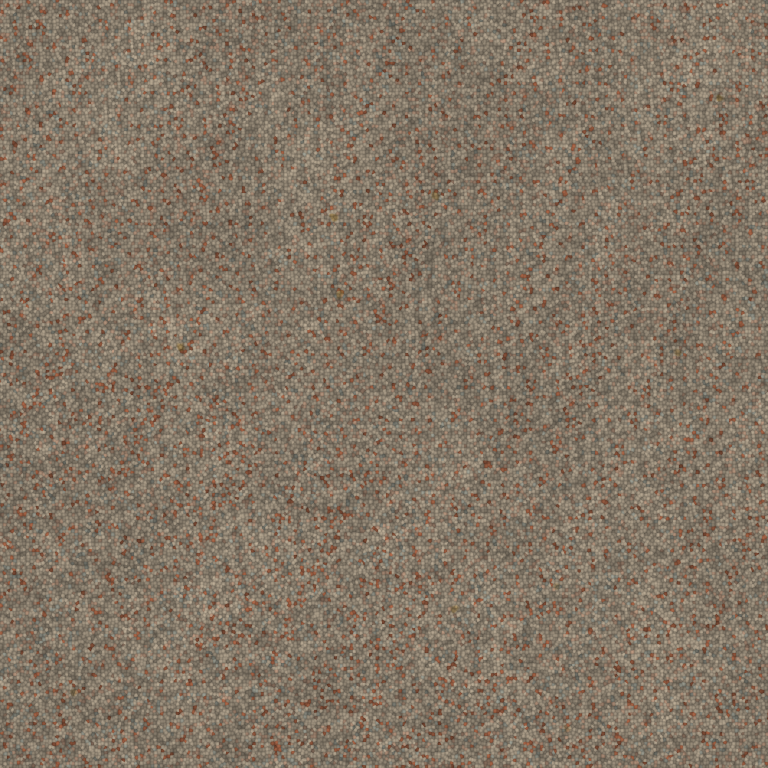
A Shadertoy shader for this texture:

```glsl
const float TUFTS = 235.0;          // yarn loops across the canvas
const float JITTER = 0.75;          // irregularity of the loop grid
const float TONE_SPREAD = 0.38;     // brightness range between loops
const float PATCH_SPREAD = 0.30;    // brightness range of worn patches
const float CROWN_LIGHT = 1.10;     // top of a loop
const float GAP_DARK = 0.83;        // shadow between loops
const float RUST_SHARE = 0.07;
const float ROSE_SHARE = 0.12;
const float SLATE_SHARE = 0.07;
const float SPOT_GRID = 6.0;        // cells that may hold an ochre spot
const float SPOT_SHARE = 0.22;
const float SPOT_RADIUS = 0.0065;
const int SAMPLES = 3;              // antialiasing samples per axis

const vec3 WOOL = vec3(0.529, 0.486, 0.422);
const vec3 RUST = vec3(0.505, 0.305, 0.215);
const vec3 ROSE = vec3(0.540, 0.445, 0.375);
const vec3 SLATE = vec3(0.465, 0.467, 0.430);
const vec3 OCHRE = vec3(0.450, 0.350, 0.170);

float hash(vec2 p) {
    return fract(sin(dot(p, vec2(127.1, 311.7))) * 43758.5453);
}

vec2 hash2(vec2 p) {
    return vec2(hash(p), hash(p + 57.3));
}

float valueNoise(vec2 p) {
    vec2 i = floor(p), f = fract(p);
    f = f * f * (3.0 - 2.0 * f);
    return mix(mix(hash(i), hash(i + vec2(1, 0)), f.x),
               mix(hash(i + vec2(0, 1)), hash(i + vec2(1, 1)), f.x), f.y);
}

// Worn patches: broad clouds plus small clumps leaning to the upper right
float patches(vec2 uv) {
    vec2 lean = vec2(uv.x - 0.4 * uv.y, uv.y * 0.75 + uv.x * 0.2);
    return 0.20 * valueNoise(uv * 7.0)
         + 0.25 * valueNoise(lean * 24.0 + 11.0)
         + 0.25 * valueNoise(lean * 55.0 + 23.0)
         + 0.30 * valueNoise(lean * 110.0 + 41.0) - 0.5;
}

// Nearest loop: xy = its cell, z = distance to its centre
vec3 nearestTuft(vec2 p) {
    vec2 base = floor(p);
    vec3 best = vec3(base, 9.0);
    for (int y = -1; y <= 1; y++)
    for (int x = -1; x <= 1; x++) {
        vec2 cell = base + vec2(x, y);
        vec2 centre = cell + 0.5 + JITTER * (hash2(cell) - 0.5);
        float d = length((p - centre) * vec2(1.05, 0.95));
        if (d < best.z) best = vec3(cell, d);
    }
    return best;
}

// Blended yarn: mostly wool, with dyed loops scattered through it
vec3 yarnColour(vec2 cell) {
    float pick = hash(cell + 19.7);
    if (pick < RUST_SHARE) return RUST;
    pick -= RUST_SHARE;
    if (pick < ROSE_SHARE) return ROSE;
    pick -= ROSE_SHARE;
    return pick < SLATE_SHARE ? SLATE : WOOL;
}

// Rare ochre spots with ragged edges
float ochreSpot(vec2 uv) {
    vec2 cell = floor(uv * SPOT_GRID);
    vec2 centre = (cell + 0.2 + 0.6 * hash2(cell + 5.1)) / SPOT_GRID;
    float present = step(hash(cell + 83.2), SPOT_SHARE);
    float d = length(uv - centre) + 0.005 * (valueNoise(uv * 200.0) - 0.5);
    float strength = 0.35 + 0.4 * hash(cell + 31.0);
    return present * strength * (1.0 - smoothstep(0.4, 1.0, d / SPOT_RADIUS));
}

vec3 carpet(vec2 uv) {
    vec3 tuft = nearestTuft(uv * TUFTS);
    vec3 colour = mix(yarnColour(tuft.xy), OCHRE, ochreSpot(uv));
    float tone = 1.0 + TONE_SPREAD * (hash(tuft.xy + 7.9) - 0.5);
    float wear = 1.0 + PATCH_SPREAD * patches(tuft.xy / TUFTS);
    float relief = mix(CROWN_LIGHT, GAP_DARK, smoothstep(0.1, 0.8, tuft.z));
    return colour * tone * wear * relief;
}

void mainImage(out vec4 fragColor, in vec2 fragCoord) {
    vec3 sum = vec3(0.0);
    for (int y = 0; y < SAMPLES; y++)
    for (int x = 0; x < SAMPLES; x++) {
        vec2 offset = (vec2(x, y) + 0.5) / float(SAMPLES) - 0.5;
        sum += carpet((fragCoord + offset) / iResolution.y);
    }
    fragColor = vec4(sum / float(SAMPLES * SAMPLES), 1.0);
}
```
